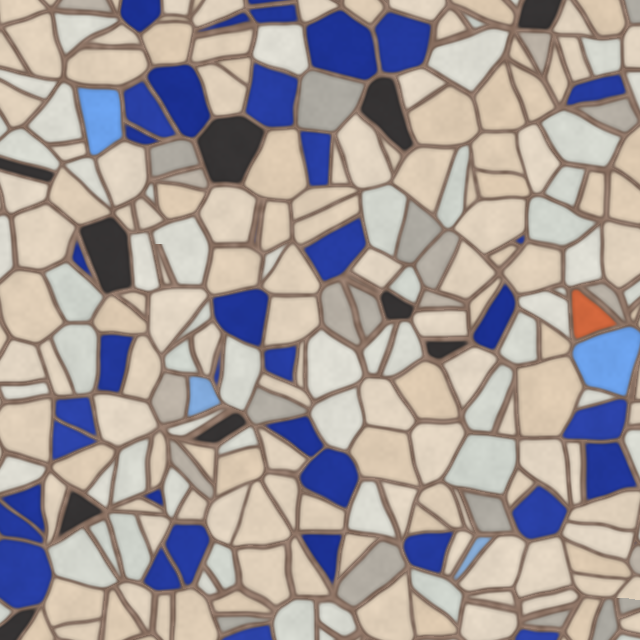
Give the GLSL for this texture, as a three.js fragment shader.

```glsl
#define CELLS 12.5        // shards across the canvas before splitting
#define JITTER 0.92       // irregularity of the seed positions
#define SIZE_SPREAD 0.24  // size contrast between neighbours
#define GAP_MIN 0.028     // thinnest half joint, in cells
#define GAP_VARY 0.055    // extra half joint per shard
#define ROUNDING 0.07     // softness of the corners
#define SOFTNESS 0.032    // width of the smoothed edges
#define WOBBLE 0.07       // unevenness of the cut edges

varying vec2 vUv;

vec3 hash3(vec2 p) {
  vec3 q = fract(p.xyx * vec3(0.1031, 0.1030, 0.0973) + 0.137);
  q += dot(q, q.yxz + 33.33);
  return fract((q.xxy + q.yzz) * q.zyx);
}

float noise(vec2 p) {
  vec2 i = floor(p), f = fract(p);
  f = f * f * (3.0 - 2.0 * f);
  float low = mix(hash3(i).x, hash3(i + vec2(1.0, 0.0)).x, f.x);
  float high = mix(hash3(i + vec2(0.0, 1.0)).x, hash3(i + 1.0).x, f.x);
  return mix(low, high, f.y);
}

float smoothMin(float a, float b, float k) {
  float h = max(k - abs(a - b), 0.0) / k;
  return min(a, b) - 0.25 * k * h * h;
}

// Seed of a cell: position in xy, size weight in z
vec3 seedOf(vec2 cell) {
  vec3 h = hash3(cell + 50.0);
  return vec3(cell + 0.5 + JITTER * (h.xy - 0.5), SIZE_SPREAD * h.z);
}

// Inner distance to the shard edge in x, shard identity in yz, offcut flag in w
vec4 shard(vec2 p) {
  vec2 base = floor(p), owner = base;
  vec3 own = vec3(0.0);
  float nearest = 1e3;
  for (int y = -2; y <= 2; y++)
    for (int x = -2; x <= 2; x++) {
      vec2 cell = base + vec2(x, y);
      vec3 s = seedOf(cell);
      vec2 r = s.xy - p;
      float power = dot(r, r) - s.z;
      if (power < nearest) { nearest = power; owner = cell; own = s; }
    }

  // Straight borders of the weighted cells
  float edge = 2.0;
  for (int y = -2; y <= 2; y++)
    for (int x = -2; x <= 2; x++) {
      vec2 cell = base + vec2(x, y);
      vec3 s = seedOf(cell);
      vec2 r = s.xy - p, span = s.xy - own.xy;
      float gap = dot(span, span);
      if (gap > 1e-4) {
        float border = 0.5 * (dot(r, r) - s.z - nearest) / sqrt(gap);
        edge = smoothMin(edge, border, ROUNDING);
      }
    }

  // Some shards are cut in two, more often toward the bottom
  vec3 cut = hash3(owner + 170.0);
  float offcut = 0.0;
  if (cut.x < mix(0.72, 0.38, p.y / CELLS)) {
    float angle = 6.2832 * cut.y;
    float line = dot(p - own.xy, vec2(cos(angle), sin(angle))) - 0.28 * cut.z;
    offcut = step(0.0, line);
    edge = smoothMin(edge, abs(line), ROUNDING);
  }
  return vec4(edge, owner + 300.0 + 91.0 * offcut, offcut);
}

vec3 shardColour(vec3 h, float offcut) {
  vec3 cream = mix(vec3(0.86, 0.78, 0.68), vec3(0.89, 0.84, 0.77), h.y);
  vec3 white = mix(vec3(0.80, 0.82, 0.79), vec3(0.88, 0.87, 0.83), h.y);
  vec3 grey = mix(vec3(0.66, 0.65, 0.62), vec3(0.74, 0.70, 0.65), h.y);
  vec3 cobalt = mix(vec3(0.10, 0.18, 0.56), vec3(0.18, 0.27, 0.67), h.y);
  vec3 sky = mix(vec3(0.40, 0.62, 0.93), vec3(0.55, 0.69, 0.85), h.y);
  float k = h.x - 0.08 * offcut;
  if (k < 0.115) return cobalt;
  if (k < 0.160) return sky;
  if (k < 0.188) return vec3(0.21, 0.20, 0.20);
  if (k < 0.196) return vec3(0.81, 0.40, 0.24);
  if (k < 0.260) return grey;
  if (k < 0.460) return white;
  return cream;
}

void main() {
  vec2 p = vUv * CELLS;
  vec2 warp = vec2(noise(p * 2.3), noise(p * 2.3 + 40.0)) - 0.5;
  vec4 tile = shard(p + WOBBLE * warp);
  vec3 h = hash3(tile.yz);
  float inside = tile.x - GAP_MIN - GAP_VARY * h.z * h.z;

  // Mortar with a darker crevice beside each shard
  float grain = noise(p * 7.0) - 0.5;
  vec3 mortar = vec3(0.57, 0.47, 0.41) + 0.10 * grain;
  mortar *= mix(0.82, 1.0, smoothstep(0.0, 0.07, -inside));

  // Stone face with faint mottling and a worn rim
  float mottle = noise(p * 3.0 + 9.0) + 0.5 * noise(p * 11.0) - 0.75;
  vec3 stone = shardColour(h, tile.w) * (1.0 + 0.055 * mottle);
  stone *= mix(0.91, 1.0, smoothstep(0.0, 0.09, inside));

  float cover = smoothstep(-SOFTNESS, SOFTNESS, inside);
  gl_FragColor = vec4(mix(mortar, stone, cover), 1.0);
}
```
